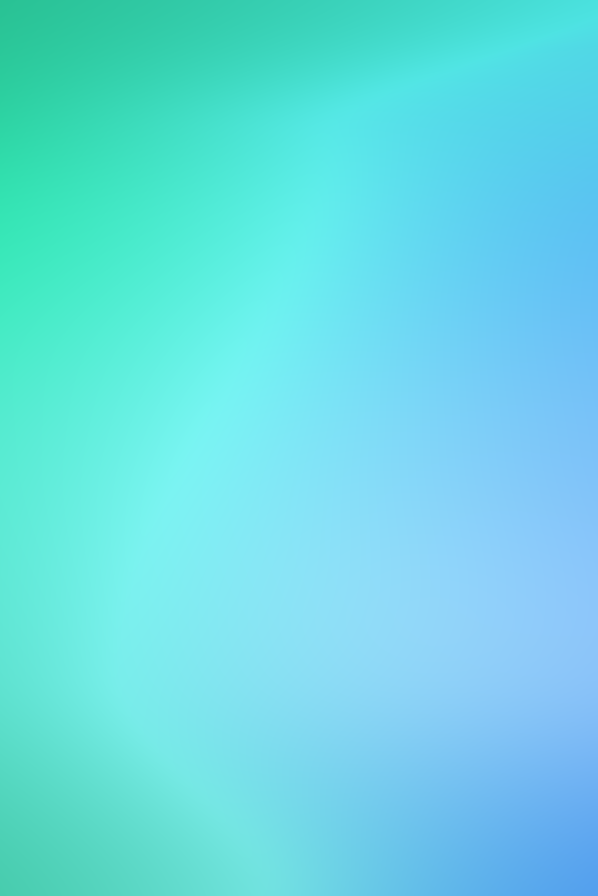
Give the GLSL for this background, as a WebGL 1 fragment shader.

```glsl
precision highp float;

uniform vec2 u_resolution;

// Colours along the left edge, from bottom to top
const vec3 LEFT_0 = vec3(0.28, 0.80, 0.68);
const vec3 LEFT_1 = vec3(0.37, 0.89, 0.82);
const vec3 LEFT_2 = vec3(0.34, 0.92, 0.82);
const vec3 LEFT_3 = vec3(0.21, 0.90, 0.71);
const vec3 LEFT_4 = vec3(0.16, 0.76, 0.58);

// Colours along the bright cyan ridge
const vec3 RIDGE_0 = vec3(0.44, 0.89, 0.88);
const vec3 RIDGE_1 = vec3(0.46, 0.93, 0.92);
const vec3 RIDGE_2 = vec3(0.46, 0.95, 0.95);
const vec3 RIDGE_3 = vec3(0.39, 0.94, 0.93);
const vec3 RIDGE_4 = vec3(0.30, 0.89, 0.89);

// Colours along the right edge
const vec3 RIGHT_0 = vec3(0.32, 0.62, 0.93);
const vec3 RIGHT_1 = vec3(0.52, 0.75, 0.97);
const vec3 RIGHT_2 = vec3(0.47, 0.75, 0.97);
const vec3 RIGHT_3 = vec3(0.36, 0.76, 0.95);
const vec3 RIGHT_4 = vec3(0.31, 0.86, 0.89);

const float RIDGE_WAIST = 0.20;
const float RIDGE_SOFTNESS = 0.06;
const float MIN_SPAN = 0.15;

// How quickly each side leaves the ridge, 0 being linear
const float LEFT_EASE = 0.25;
const float RIGHT_EASE = 0.50;

const vec2 GLOW_CENTER = vec2(0.64, 0.32);
const vec2 GLOW_SIZE = vec2(0.38, 0.27);
const vec3 GLOW_COLOR = vec3(0.06, 0.04, 0.015);

// Cubic kernel that passes smoothly through evenly spaced colours
float cubicWeight(float offset) {
  float a = abs(offset);
  if (a < 1.0) return (1.5 * a - 2.5) * a * a + 1.0;
  if (a < 2.0) return ((-0.5 * a + 2.5) * a - 4.0) * a + 2.0;
  return 0.0;
}

vec3 ramp(float y, vec3 c0, vec3 c1, vec3 c2, vec3 c3, vec3 c4) {
  float t = 4.0 * y;
  float w0 = cubicWeight(t);
  float w1 = cubicWeight(t - 1.0);
  float w2 = cubicWeight(t - 2.0);
  float w3 = cubicWeight(t - 3.0);
  float w4 = cubicWeight(t - 4.0);
  vec3 sum = w0 * c0 + w1 * c1 + w2 * c2 + w3 * c3 + w4 * c4;
  return sum / (w0 + w1 + w2 + w3 + w4);
}

// Horizontal place of the ridge: a low waist that sweeps to the top right
float ridgePosition(float y) {
  float foot = 0.25 * (1.0 - smoothstep(0.0, 0.25, y));
  float slope = 0.35 * smoothstep(0.25, 0.86, y);
  float sweep = 0.50 * smoothstep(0.85, 1.02, y);
  return RIDGE_WAIST + foot + slope + sweep;
}

// Rounded ramp that leaves zero softly and eases towards one
float sideWeight(float x, float ease) {
  float w = 0.5 * (x + sqrt(x * x + RIDGE_SOFTNESS * RIDGE_SOFTNESS));
  return w * (1.0 + ease * (1.0 - w));
}

void main() {
  vec2 uv = gl_FragCoord.xy / u_resolution;

  // Signed place across the ridge, near -1 and 1 at the two edges
  float ridgeX = ridgePosition(uv.y);
  float offset = uv.x - ridgeX;
  float span = offset < 0.0 ? ridgeX : max(1.0 - ridgeX, MIN_SPAN);
  float side = offset / span;

  vec3 left = ramp(uv.y, LEFT_0, LEFT_1, LEFT_2, LEFT_3, LEFT_4);
  vec3 ridge = ramp(uv.y, RIDGE_0, RIDGE_1, RIDGE_2, RIDGE_3, RIDGE_4);
  vec3 right = ramp(uv.y, RIGHT_0, RIGHT_1, RIGHT_2, RIGHT_3, RIGHT_4);

  vec3 color = ridge;
  color += sideWeight(-side, LEFT_EASE) * (left - ridge);
  color += sideWeight(side, RIGHT_EASE) * (right - ridge);

  // Pale glow in the lower right
  vec2 glowOffset = (uv - GLOW_CENTER) / GLOW_SIZE;
  color += GLOW_COLOR * exp(-dot(glowOffset, glowOffset));

  gl_FragColor = vec4(clamp(color, 0.0, 1.0), 1.0);
}
```
